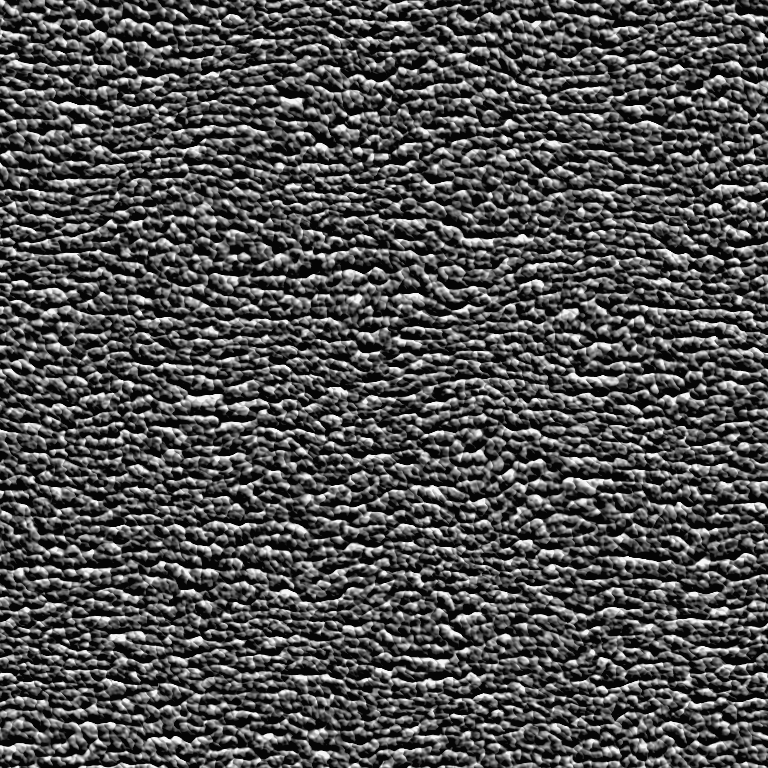
Write a WebGL 2 fragment shader that draws this texture.

```glsl
#version 300 es
precision highp float;
// Black embossed leather: small flattened pebbles lit from above.

uniform vec2 u_resolution;
out vec4 fragColor;

vec2 hash2(vec2 cell) {
    vec3 h = fract(cell.xyx * vec3(0.1031, 0.1030, 0.0973));
    h += dot(h, h.yzx + 33.33);
    return fract((h.xx + h.yz) * h.zy);
}

vec2 latticeGradient(vec2 cell) {
    float angle = 6.2832 * hash2(cell + 71.0).x;
    return vec2(cos(angle), sin(angle));
}

float gradientNoise(vec2 p) {
    vec2 i = floor(p);
    vec2 f = p - i;
    vec2 u = f * f * f * (f * (f * 6.0 - 15.0) + 10.0);
    vec2 e = vec2(1.0, 0.0);
    float bottom = mix(dot(latticeGradient(i), f),
                       dot(latticeGradient(i + e), f - e), u.x);
    float top = mix(dot(latticeGradient(i + e.yx), f - e.yx),
                    dot(latticeGradient(i + 1.0), f - 1.0), u.x);
    return mix(bottom, top, u.y);
}

vec2 warp(vec2 p) {
    return vec2(gradientNoise(p), gradientNoise(p + vec2(37.4, 11.7)));
}

// Drop in height along the light, so slow swells leave no tone.
float noiseSlope(vec2 p) {
    vec2 toLight = vec2(0.05, 0.25);
    return gradientNoise(p - toLight) - gradientNoise(p + toLight);
}

// Slope of rounded pebbles: blended offset from the nearest cell centres.
vec2 pebbleSlope(vec2 p) {
    vec2 cell = floor(p);
    vec2 slope = vec2(0.0);
    float total = 0.0;
    for (int y = -1; y <= 1; y++) {
        for (int x = -1; x <= 1; x++) {
            vec2 id = cell + vec2(x, y);
            vec2 offset = p - id - 0.1 - 0.8 * hash2(id);
            float weight = exp(-10.0 * dot(offset, offset));
            slope += weight * offset;
            total += weight;
        }
    }
    return slope / max(total, 1e-6);
}

void main() {
    vec2 p = gl_FragCoord.xy / u_resolution.y;
    vec2 light = vec2(0.12, 1.0);

    // Gentle bends in the hide, then ragged pebble outlines
    vec2 bent = p + vec2(0.015, 0.02) * warp(p * 6.0 + 5.3);
    vec2 grain = bent * vec2(49.0, 76.0) + 20.0;
    grain += 0.4 * warp(grain * 1.1);
    float relief = 1.25 * dot(pebbleSlope(grain), light);

    // Lumps on the pebbles, set askew to them
    vec2 askew = mat2(0.8, 0.6, -0.6, 0.8) * bent;
    vec2 lumps = askew * vec2(96.0, 112.0);
    lumps += 0.3 * warp(lumps * 1.3);
    relief += 0.55 * dot(pebbleSlope(lumps), vec2(0.6, 0.8));

    // Fine pores
    relief += 0.3 * noiseSlope(bent * vec2(165.0, 185.0));

    float shade = clamp(0.26 + relief, 0.02, 0.96);
    fragColor = vec4(vec3(shade), 1.0);
}
```
